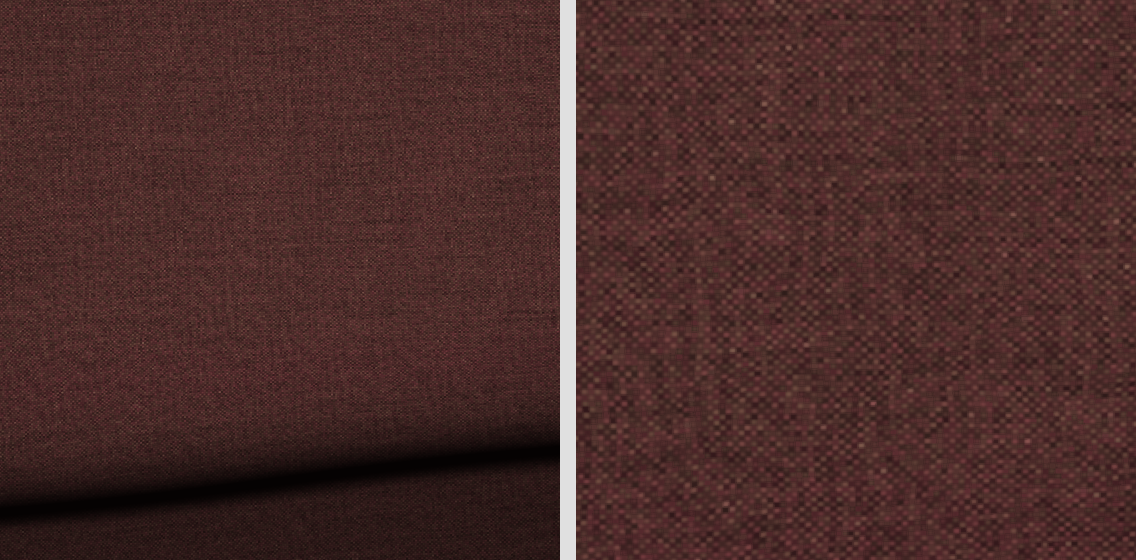
Left, the full canvas; right, a detail of the centre.
Write a three.js fragment shader that draws this texture.

```glsl
// Fine plain-weave wool in crimson and brown yarns, with long faint slubs along the weft.
// A cosine checker raises alternate crossings with hashed tone; layered sines make the slubs.
// A soft fold runs across the bottom, dropping to black above a shaded lower layer.

varying vec2 vUv;

float hash(vec2 p) {
  return fract(sin(dot(p, vec2(127.1, 311.7))) * 43758.5453);
}

// Height of the fold's crease at a given x
float creaseHeight(float x) {
  return 0.084 + 0.11 * x + 0.004 * sin(6.0 * x - 3.0);
}

// Uneven thickness along one yarn, about -1 to 1
float slub(float along, float yarn) {
  float phase = 6.2832 * hash(vec2(yarn, 7.0));
  float wave = sin(along * 9.0 + phase) + sin(along * 23.0 + phase * 3.0);
  return 0.5 * wave * sin(along * 3.0 + phase * 5.0);
}

// Bend the square grid so the weft leans and follows the fold
vec2 drape(vec2 uv) {
  float lean = mix(0.1, 0.035, smoothstep(0.1, 0.6, uv.y));
  float ripple = 0.003 * sin(uv.x * 7.0 + uv.y * 5.0);
  float sway = 0.02 * uv.y + 0.004 * sin(uv.y * 6.0 + uv.x * 3.0);
  return vec2(uv.x + sway, uv.y - lean * uv.x + ripple);
}

vec3 weave(vec2 uv) {
  vec2 cloth = drape(uv);
  vec2 grid = cloth * vec2(270.0, 290.0);
  // Yarns wander a little, which breaks up the regular grid
  grid.x += 0.35 * sin(grid.y * 0.23 + 2.0 * sin(grid.x * 0.11));
  grid.y += 0.35 * sin(grid.x * 0.19 + 2.0 * sin(grid.y * 0.13));
  vec2 cell = floor(grid);
  float warpOnTop = mod(cell.x + cell.y, 2.0);

  // Weft floats stand up as soft bumps, warp crossings sink between them
  vec2 bump = sin(3.14159 * grid);
  float relief = bump.x * bump.y;
  float gap = 1.0 - 0.16 * (1.0 - abs(bump.y)) - 0.1 * (1.0 - abs(bump.x));

  // Crimson warp and brown weft, mixed by stray fibres
  vec3 crimson = vec3(0.335, 0.163, 0.18);
  vec3 brown = vec3(0.315, 0.222, 0.184);
  float redBand = 0.15 * exp(-pow((cloth.y - 0.3) / 0.06, 2.0));
  float redness = 0.25 * warpOnTop + 0.75 * hash(cell + 19.0) + redBand;
  vec3 colour = mix(brown, crimson, clamp(redness, 0.0, 1.0));

  // Tone: each crossing, long weft slubs, wider bands and faint warp streaks
  float tone = 0.78 + 0.44 * hash(cell) + 0.24 * relief;
  tone += 0.08 * slub(cloth.x, cell.y);
  tone += 0.05 * slub(cloth.x * 0.6, floor(cell.y / 3.0) + 400.0);
  tone += 0.06 * slub(cloth.y * 0.7, cell.x + 900.0);
  float darkSlub = smoothstep(0.55, 0.95, slub(cloth.x * 0.6, floor(cell.y / 2.0) + 50.0));
  tone -= 0.1 * darkSlub;

  // Sparse pale flecks
  colour += vec3(0.05, 0.045, 0.04) * step(0.96, hash(cell + 53.0));
  return colour * tone * gap;
}

// Light on the cloth, falling into the crease from both sides
float foldLight(vec2 uv) {
  float d = uv.y - creaseHeight(uv.x);
  float upper = 1.0 - exp(-max(d - 0.008, 0.0) / 0.055);
  float lower = 0.54 * smoothstep(0.002, 0.042, -d);
  vec2 away = uv - vec2(0.55, 0.6);
  return (upper + lower) * (1.0 - 0.16 * dot(away, away));
}

void main() {
  // Average four nearby points to soften the yarn edges
  vec3 cloth = vec3(0.0);
  for (int i = 0; i < 4; i++) {
    float k = float(i);
    vec2 offset = vec2(mod(k, 2.0), floor(k / 2.0)) - 0.5;
    cloth += 0.25 * weave(vUv + offset * 0.001);
  }
  vec3 deepShade = vec3(0.018, 0.006, 0.006);
  gl_FragColor = vec4(deepShade + cloth * foldLight(vUv), 1.0);
}
```
